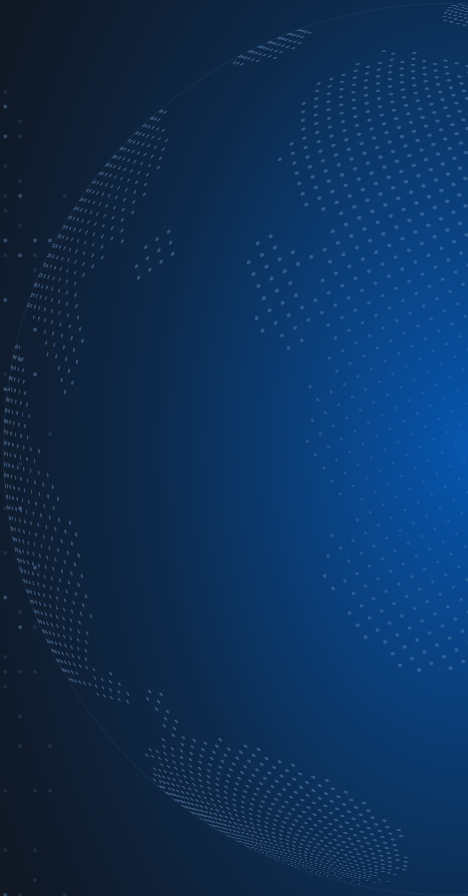
Reproduce this background procedurally as a Shadertoy shader.

```glsl
// A dark blue backdrop with a glow at the right and a large dotted globe.
// The globe is a sphere seen head-on: a staggered latitude/longitude lattice
// of dots, kept only inside elliptic land areas; small grid dots line the left.

const vec2  GLOBE_CENTER = vec2(0.5013, 0.4987);   // in canvas heights
const float GLOBE_RADIUS = 0.4974;
const float GLOBE_ROLL   = 0.245;                  // clockwise tilt of the axis
const vec2  LATTICE_STEP = vec2(0.0509, 0.0242);   // longitude, latitude
const vec2  LATTICE_SHIFT = vec2(0.24, 0.5);
const vec2  DOT_SIZE     = vec2(0.0026, 0.0049);   // at the middle, at the rim
const vec2  DOT_ALPHA    = vec2(0.24, 0.42);
const float COAST_JITTER = 0.16;
const float GRID_STEP    = 0.0166;
const vec2  GRID_SHIFT   = vec2(0.0059, 0.0012);
const float GRID_WIDTH   = 0.078;

const vec2 GLOW_CENTER  = vec2(1.0, 0.5);
const vec2 GLOW_STRETCH = vec2(1.0, 1.25);
const vec3 GLOW_CORE  = vec3(0.025, 0.335, 0.68);
const vec3 GLOW_BLUE  = vec3(0.04, 0.25, 0.49);
const vec3 DEEP_BLUE  = vec3(0.05, 0.165, 0.30);
const vec3 NAVY       = vec3(0.06, 0.11, 0.18);
const vec3 NIGHT      = vec3(0.06, 0.09, 0.13);
const vec3 DOT_COLOR  = vec3(0.40, 0.56, 0.74);

float hash(vec2 p) {
    vec3 q = fract(vec3(p.xyx) * 0.1031);
    q += dot(q, q.yzx + 33.33);
    return fract((q.x + q.y) * q.z);
}

// Soft disc: d is the distance, r the radius, aa the edge width
float disc(float d, float r, float aa) {
    return 1.0 - smoothstep(r - aa, r + aa, d);
}

vec3 backdrop(vec2 uv) {
    float d = length((uv - GLOW_CENTER) * GLOW_STRETCH);
    vec3 color = mix(GLOW_CORE, GLOW_BLUE, clamp(d * 3.0, 0.0, 1.0));
    color = mix(color, DEEP_BLUE, clamp(d * 3.0 - 1.0, 0.0, 1.0));
    color = mix(color, NAVY, clamp(d * 3.0 - 2.0, 0.0, 1.0));
    return mix(color, NIGHT, clamp((d - 1.0) * 5.0, 0.0, 1.0));
}

// Below 1 inside an ellipse turned counterclockwise
float oval(vec2 p, vec2 center, vec2 radii, float angle) {
    p -= center;
    float c = cos(angle), s = sin(angle);
    return length(vec2(c * p.x + s * p.y, c * p.y - s * p.x) / radii);
}

// Land areas in globe units; below 1 on land
float land(vec2 p) {
    // Main mass, running down the right side
    float d = oval(p, vec2(-0.105, 0.668), vec2(0.262, 0.215), 0.0);
    d = min(d, oval(p, vec2(0.026, 0.38), vec2(0.33, 0.29), 0.0));
    d = min(d, oval(p, vec2(0.04, 0.065), vec2(0.353, 0.29), 0.0));
    d = min(d, oval(p, vec2(0.0, -0.275), vec2(0.262, 0.23), 0.0));
    d = min(d, oval(p, vec2(-0.385, 0.353), vec2(0.065, 0.145), 0.2));
    // Island and coasts along the left rim
    d = min(d, oval(p, vec2(-0.654, 0.445), vec2(0.037, 0.075), -0.6));
    d = min(d, oval(p, vec2(-0.793, 0.537), vec2(0.085, 0.27), -0.57));
    d = min(d, oval(p, vec2(-0.872, 0.262), vec2(0.045, 0.13), 0.15));
    d = min(d, oval(p, vec2(-0.982, 0.09), vec2(0.045, 0.15), 0.0));
    d = min(d, oval(p, vec2(-0.908, -0.25), vec2(0.08, 0.28), 0.25));
    // Lower islands and the bottom mass
    d = min(d, oval(p, vec2(-0.76, -0.537), vec2(0.06, 0.03), -0.6));
    d = min(d, oval(p, vec2(-0.64, -0.59), vec2(0.02, 0.08), 0.6));
    d = min(d, oval(p, vec2(-0.38, -0.81), vec2(0.31, 0.11), -0.4));
    // Slivers at the top
    d = min(d, oval(p, vec2(-0.393, 0.903), vec2(0.09, 0.025), 0.4));
    return min(d, oval(p, vec2(0.026, 0.976), vec2(0.04, 0.03), 0.0));
}

// Coverage of the lattice dots; p in globe units
float globeDots(vec2 p, float aa) {
    float r2 = dot(p, p);
    if (r2 >= 1.0) return 0.0;
    vec2 east = vec2(cos(GLOBE_ROLL), -sin(GLOBE_ROLL));
    vec2 north = vec2(-east.y, east.x);
    float depth = sqrt(1.0 - r2);
    vec2 lonLat = vec2(atan(dot(p, east), depth), asin(clamp(dot(p, north), -1.0, 1.0)));

    // Nearest lattice point, projected back to the canvas
    vec2 shift = LATTICE_SHIFT;
    float row = round(lonLat.y / LATTICE_STEP.y - shift.y);
    shift.x += 0.5 * mod(row, 2.0);
    vec2 cell = vec2(round(lonLat.x / LATTICE_STEP.x - shift.x), row);
    vec2 site = (cell + shift) * LATTICE_STEP;
    vec2 center = east * cos(site.y) * sin(site.x) + north * sin(site.y);
    float coast = 1.0 + COAST_JITTER * (hash(cell + 200.0) - 0.5);
    if (land(center) > coast) return 0.0;

    // Dots flatten toward the rim and shrink near the middle and the poles
    vec2 outward = normalize(center + 1e-5);
    vec2 delta = p - center;
    delta += outward * dot(delta, outward) * (1.0 / max(depth, 0.35) - 1.0);
    float rim = smoothstep(0.1, 0.6, length(center));
    float radius = min(mix(DOT_SIZE.x, DOT_SIZE.y, rim), 0.27 * LATTICE_STEP.x * cos(site.y));
    return disc(length(delta), radius, aa) * mix(DOT_ALPHA.x, DOT_ALPHA.y, rim);
}

// Sparse square-grid dots near the left edge; p in canvas heights
float gridDots(vec2 p, float aa) {
    vec2 cell = round((p - GRID_SHIFT) / GRID_STEP);
    vec2 center = cell * GRID_STEP + GRID_SHIFT;
    float band = mix(0.22, 0.5, smoothstep(0.62, 0.68, center.y)) * step(center.y, 0.9);
    float chance = band * clamp(1.0 - center.x / GRID_WIDTH, 0.0, 1.0);
    float alpha = mix(0.16, 0.42, step(0.75, hash(cell + 71.0)));
    return disc(length(p - center), 0.0021, aa) * step(hash(cell + 13.0), chance) * alpha;
}

void mainImage(out vec4 fragColor, in vec2 fragCoord) {
    vec2 p = fragCoord / iResolution.y;
    float pixel = 1.0 / iResolution.y;
    vec2 globe = (p - GLOBE_CENTER) / GLOBE_RADIUS;
    float globePixel = pixel / GLOBE_RADIUS;

    vec3 color = backdrop(fragCoord / iResolution.xy);
    float rimLine = disc(abs(length(globe) - 1.0), 0.0012, globePixel);
    color = mix(color, DOT_COLOR, 0.09 * rimLine);
    color = mix(color, DOT_COLOR, gridDots(p, 0.7 * pixel));
    color = mix(color, DOT_COLOR, globeDots(globe, 0.7 * globePixel));
    fragColor = vec4(color, 1.0);
}
```
